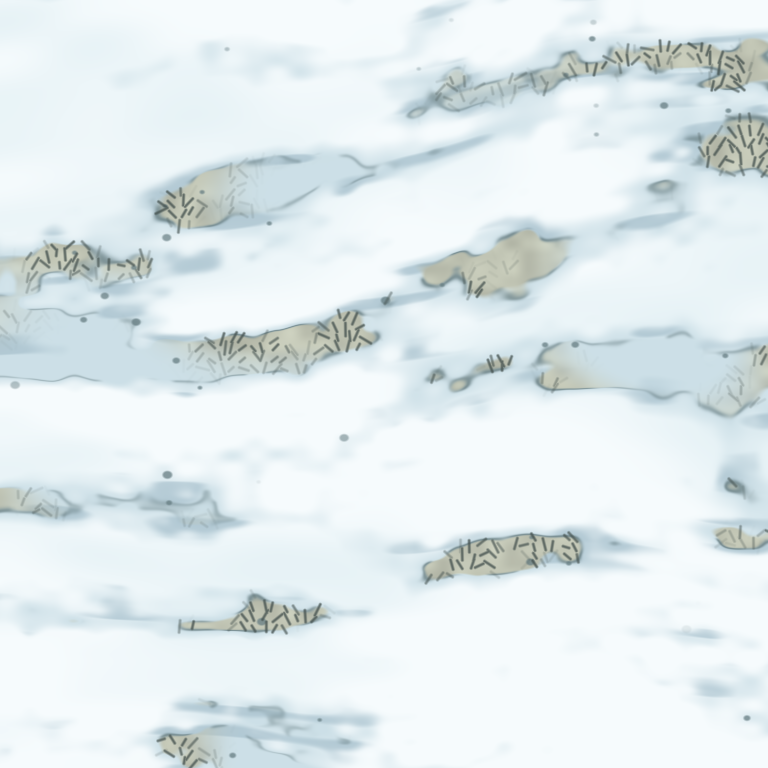
Reproduce this texture procedurally as a WebGL 2 fragment shader.

```glsl
#version 300 es
precision highp float;

uniform vec2 u_resolution;
out vec4 fragColor;

// Colours
const vec3 SNOW = vec3(0.965, 0.985, 0.992);
const vec3 SNOW_SHADE = vec3(0.885, 0.938, 0.955);
const vec3 THIN_SNOW = vec3(0.80, 0.875, 0.905);
const vec3 MELT_BLUE = vec3(0.64, 0.74, 0.79);
const vec3 SOIL = vec3(0.75, 0.765, 0.70);
const vec3 RIM = vec3(0.40, 0.49, 0.51);
const vec3 BLADE = vec3(0.27, 0.32, 0.31);

// Shapes, in canvas heights
const vec2 PATCH_SCALE = vec2(3.0, 15.0);
const float PATCH_EDGE = 0.665;
const float RIM_WIDTH = 0.018;
const float SLOPE = 0.13;
const float BLADE_CELL = 0.0135;
const float BLADE_LENGTH = 0.017;
const float BLADE_WIDTH = 0.0017;
const float FAN_RATE = 19.0;
const float DOT_CELL = 0.04;
const float DOT_CHANCE = 0.16;
const float SOFTNESS = 0.0016;

// Integer hash giving two values in 0..1
vec2 hash2(ivec2 cell, uint seed) {
    uvec2 v = uvec2(cell) * 1664525u + seed * 747796u + 10139u;
    v.x += v.y * 1664525u;
    v.y += v.x * 1664525u;
    v ^= v >> 16u;
    v.x += v.y * 1664525u;
    v.y += v.x * 1664525u;
    v ^= v >> 16u;
    return vec2(v & 65535u) / 65535.0;
}

float noise(vec2 p, uint seed) {
    ivec2 cell = ivec2(floor(p));
    vec2 f = fract(p);
    f = f * f * (3.0 - 2.0 * f);
    float low = mix(hash2(cell, seed).x, hash2(cell + ivec2(1, 0), seed).x, f.x);
    float high = mix(hash2(cell + ivec2(0, 1), seed).x, hash2(cell + ivec2(1, 1), seed).x, f.x);
    return mix(low, high, f.y);
}

// Tilts and bends the bands, more strongly toward the top
vec2 bend(vec2 p) {
    float tilt = SLOPE * p.x * smoothstep(0.2, 0.9, p.y);
    return vec2(p.x, p.y - tilt + 0.04 * (noise(p * vec2(4.0, 3.0), 1u) - 0.5));
}

// Height of the ground through the snow
float ground(vec2 q) {
    return 0.60 * noise(q * PATCH_SCALE, 2u)
         + 0.25 * noise(q * vec2(10.0, 32.0) + 0.37, 3u)
         + 0.15 * noise(q * vec2(34.0, 62.0) + 0.71, 4u);
}

float earthiness(vec2 q) {
    return smoothstep(0.22, 0.5, noise(q * vec2(4.0, 9.0) + 0.5, 5u));
}

float segmentDistance(vec2 p, vec2 a, vec2 b) {
    vec2 ab = b - a;
    return length(p - a - ab * clamp(dot(p - a, ab) / dot(ab, ab), 0.0, 1.0));
}

// Short grass strokes fanning out of tufts
float grass(vec2 p, float soft) {
    float cover = 0.0;
    ivec2 home = ivec2(floor(p / BLADE_CELL));
    for (int j = -1; j <= 1; j++)
    for (int i = -1; i <= 1; i++) {
        ivec2 cell = home + ivec2(i, j);
        vec2 rnd = hash2(cell, 6u);
        vec2 shape = hash2(cell, 7u);
        vec2 middle = (vec2(cell) + 0.2 + 0.6 * rnd) * BLADE_CELL;
        vec2 q = bend(middle);
        float tuft = smoothstep(0.3, 0.5, noise(middle * vec2(18.0, 26.0), 8u));
        float rooted = smoothstep(PATCH_EDGE - 0.025, PATCH_EDGE + 0.015, ground(q));
        float lean = 2.0 * (fract(middle.x * FAN_RATE) - 0.5) + 0.9 * (shape.x - 0.5);
        vec2 reach = 0.5 * BLADE_LENGTH * (0.45 + 0.55 * shape.y) * vec2(sin(lean), cos(lean));
        float d = segmentDistance(p, middle - reach, middle + reach);
        float ink = 1.0 - smoothstep(BLADE_WIDTH - soft, BLADE_WIDTH + soft, d);
        cover = max(cover, ink * tuft * rooted * earthiness(q));
    }
    return cover;
}

// Sparse pebbles in the thin snow
float pebbles(vec2 p, float soft) {
    ivec2 cell = ivec2(floor(p / DOT_CELL));
    vec2 rnd = hash2(cell, 9u);
    vec2 traits = hash2(cell, 10u);
    vec2 center = (vec2(cell) + 0.2 + 0.6 * rnd) * DOT_CELL;
    float radius = 0.002 + 0.003 * traits.x;
    float d = length((p - center) * vec2(0.8, 1.0));
    float thin = smoothstep(0.50, 0.57, ground(bend(center)));
    return step(traits.y, DOT_CHANCE) * thin * (1.0 - smoothstep(radius - soft, radius + soft, d));
}

void main() {
    vec2 p = gl_FragCoord.xy / u_resolution.y;
    float soft = max(SOFTNESS, 0.8 / u_resolution.y);
    vec2 q = bend(p);
    float height = ground(q);
    float earth = earthiness(q);

    // Snow with broad drifts
    float drift = 0.65 * noise(q * vec2(3.0, 8.0), 11u) + 0.35 * noise(q * vec2(8.0, 22.0), 12u);
    vec3 color = mix(SNOW, SNOW_SHADE, 0.75 * smoothstep(0.4, 0.85, drift));

    // Thin snow and melt streaks around the patches
    float thin = smoothstep(0.46, 0.70, height);
    color = mix(color, THIN_SNOW, thin);
    float streak = smoothstep(0.62, 0.85, noise(q * vec2(13.0, 62.0), 13u));
    color = mix(color, MELT_BLUE, 0.65 * streak * smoothstep(0.50, 0.62, height));

    // Bare soil with a broken dark rim
    float soil = smoothstep(PATCH_EDGE - 0.015, PATCH_EDGE + 0.025, height);
    vec3 soilColor = SOIL * (0.92 + 0.16 * noise(p * vec2(45.0, 60.0), 14u));
    color = mix(color, soilColor, soil * earth);
    float offset = (height - PATCH_EDGE) / RIM_WIDTH;
    float broken = smoothstep(0.3, 0.7, noise(p * vec2(42.0, 62.0), 15u));
    color = mix(color, RIM, exp(-offset * offset) * broken * (0.4 + 0.35 * earth));

    // Pebbles and grass
    color = mix(color, RIM, 0.75 * pebbles(p, soft));
    color = mix(color, BLADE, 0.78 * grass(p, soft));
    fragColor = vec4(color, 1.0);
}
```
